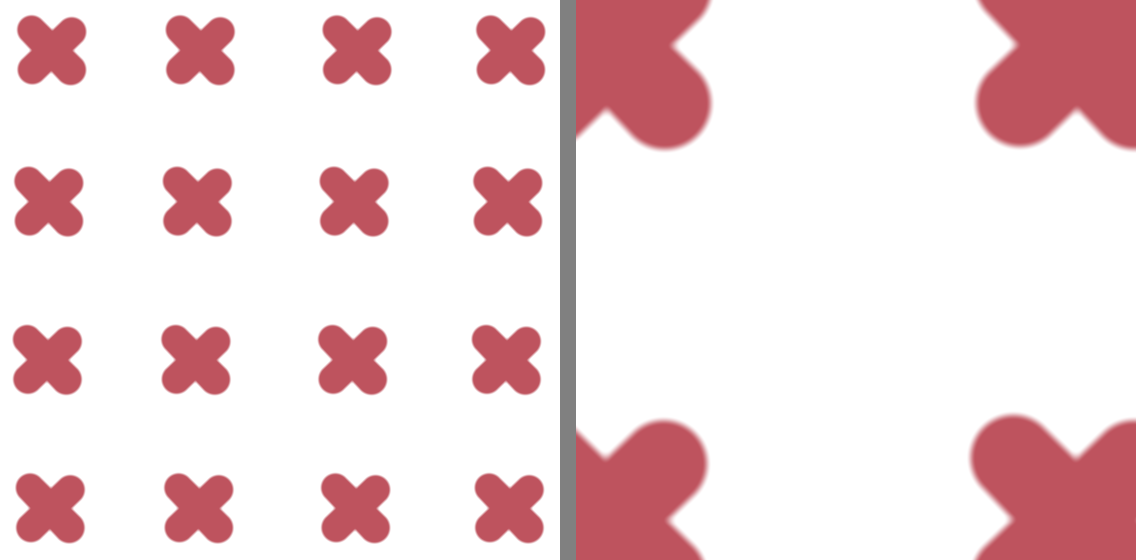
Left, the full canvas; right, a detail of the centre.
Write a Shadertoy shader that draws this pattern.

```glsl
// A four by four grid of plump red crosses on white, set slightly unevenly.
// Each cross joins two tapered capsules; rows and columns carry small offsets
// from an even grid, and a soft threshold on the distance gives the edge.

const vec3 PAPER = vec3(1.0);
const vec3 RED = vec3(0.747, 0.325, 0.368);

// Grid, in canvas units
const float COUNT = 4.0;
const vec2 FIRST_CENTER = vec2(0.0926, 0.0924);
const vec2 SPACING = vec2(0.2732, 0.2726);
const vec4 COLUMN_OFFSET = vec4(0.0, -0.0080, -0.0012, 0.0);
const vec4 ROW_OFFSET = vec4(0.0, -0.0076, 0.0024, 0.0);
const vec4 ROW_SLIDE = vec4(-0.0026, -0.0078, -0.0052, 0.0);

// Arm tips around the cross center: x, y, radius
const vec3 TOP_LEFT = vec3(-0.0362, 0.0367, 0.0254);
const vec3 TOP_RIGHT = vec3(0.0355, 0.0332, 0.0257);
const vec3 BOTTOM_LEFT = vec3(-0.0349, -0.0345, 0.0260);
const vec3 BOTTOM_RIGHT = vec3(0.0336, -0.0348, 0.0273);

const float NOTCH_FILL = 0.004;
const float EDGE_SOFTNESS = 0.0029;

// Distance to a capsule whose radius changes from one tip to the other
float taperedCapsule(vec2 p, vec3 a, vec3 b) {
    vec2 axis = b.xy - a.xy;
    float t = clamp(dot(p - a.xy, axis) / dot(axis, axis), 0.0, 1.0);
    return length(p - a.xy - axis * t) - mix(a.z, b.z, t);
}

float smoothUnion(float a, float b, float k) {
    float h = max(k - abs(a - b), 0.0) / k;
    return min(a, b) - 0.25 * k * h * h;
}

float crossDistance(vec2 p) {
    float falling = taperedCapsule(p, TOP_LEFT, BOTTOM_RIGHT);
    float rising = taperedCapsule(p, BOTTOM_LEFT, TOP_RIGHT);
    return smoothUnion(falling, rising, NOTCH_FILL);
}

void mainImage(out vec4 fragColor, in vec2 fragCoord) {
    vec2 uv = fragCoord / iResolution.xy;

    // Nearest cross and its hand-placed center
    vec2 cell = clamp(floor((uv - FIRST_CENTER) / SPACING + 0.5), 0.0, COUNT - 1.0);
    int column = int(cell.x);
    int row = int(cell.y);
    vec2 center = FIRST_CENTER + cell * SPACING;
    center += vec2(COLUMN_OFFSET[column] + ROW_SLIDE[row], ROW_OFFSET[row]);

    // Soft edge, never narrower than a pixel
    float softness = max(EDGE_SOFTNESS, 0.75 / iResolution.y);
    float ink = 1.0 - smoothstep(-softness, softness, crossDistance(uv - center));

    fragColor = vec4(mix(PAPER, RED, ink), 1.0);
}
```
